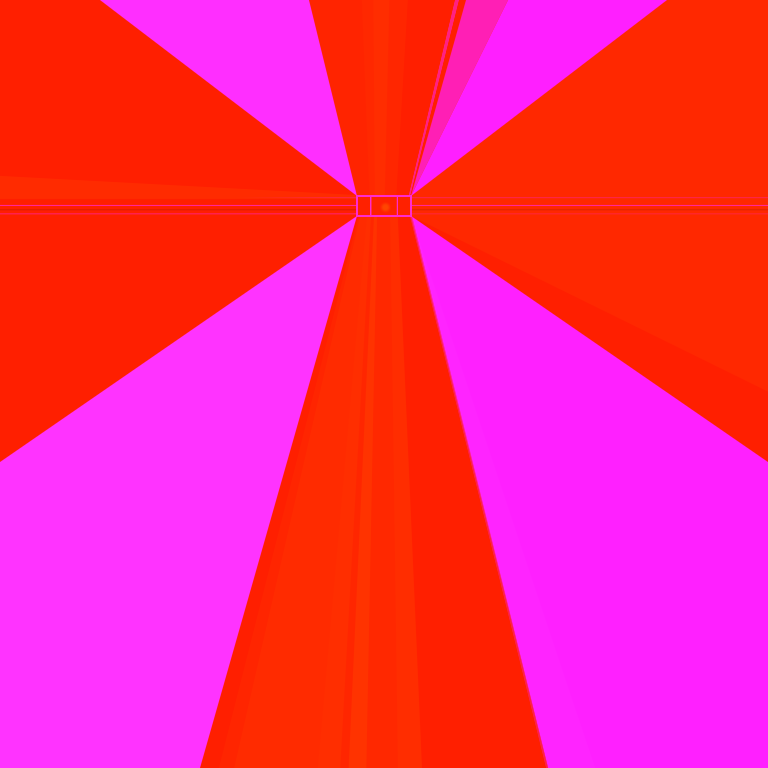
This background is drawn by a three.js fragment shader. Its source:

```glsl
varying vec2 vUv;

const float SOFT = 0.0009;

// 1 on the left side of the ray from a to b
float leftOf(vec2 p, vec2 a, vec2 b) {
  vec2 d = normalize(b - a);
  vec2 q = p - a;
  return smoothstep(-SOFT, SOFT, d.x * q.y - d.y * q.x);
}

// Sector at apex, counterclockwise from one ray to the other
float sector(vec2 p, vec2 apex, vec2 from, vec2 to) {
  return leftOf(p, apex, from) * (1.0 - leftOf(p, apex, to));
}

// 1 to the right of a line running from x = near to x = far
float past(float x, float near, float far, float t) {
  return smoothstep(-SOFT, SOFT, x - mix(near, far, t));
}

float hairline(float d, float halfWidth) {
  return 1.0 - smoothstep(halfWidth - 0.0006, halfWidth + 0.0006, abs(d));
}

// Green level of the striped lower fan
float lowerFan(float x, float t) {
  float g = mix(0.12, 0.145, past(x, 0.467, 0.285, t));
  g = mix(g, 0.17, past(x, 0.469, 0.305, t));
  g = mix(g, 0.18, past(x, 0.478, 0.414, t));
  g = mix(g, 0.15, past(x, 0.483, 0.443, t));
  g = mix(g, 0.20, past(x, 0.487, 0.454, t));
  g = mix(g, 0.155, past(x, 0.491, 0.477, t));
  g = mix(g, 0.175, past(x, 0.508, 0.518, t));
  return mix(g, 0.12, past(x, 0.518, 0.5495, t));
}

// Green level of the striped upper fan
float upperFan(float x, float t) {
  float g = mix(0.14, 0.155, past(x, 0.481, 0.471, t));
  g = mix(g, 0.175, past(x, 0.488, 0.486, t));
  g = mix(g, 0.15, past(x, 0.501, 0.507, t));
  return mix(g, 0.12, past(x, 0.516, 0.531, t));
}

void main() {
  vec2 p = vUv;
  vec2 boxMin = vec2(0.4648, 0.7188);
  vec2 boxMax = vec2(0.5352, 0.7448);
  vec2 topLeft = vec2(boxMin.x, boxMax.y);
  vec2 lowRight = vec2(boxMax.x, boxMin.y);
  float rightHalf = step(0.5, p.x);

  // Side fields
  float leftBand = (1.0 - leftOf(p, vec2(0.0, 0.771), vec2(0.465, 0.746)))
                 * smoothstep(0.740, 0.742, p.y);
  float rightGlow = leftOf(p, lowRight, vec2(1.0, 0.490));
  float green = mix(mix(0.12, 0.17, leftBand), mix(0.12, 0.155, rightGlow), rightHalf);
  vec3 color = vec3(1.0, green, 0.0);

  // Thin horizontal rays
  vec3 rayPink = vec3(1.0, 0.13, 0.55);
  float outer = mix(smoothstep(0.3, 0.46, p.x) * 0.5, 0.55, rightHalf);
  color = mix(color, rayPink, hairline(p.y - 0.7425, 0.0007) * outer);
  color = mix(color, vec3(1.0, 0.15, 0.75), hairline(p.y - 0.7325, 0.0008) * 0.8);
  color = mix(color, rayPink, hairline(p.y - 0.7215, 0.0007) * mix(0.75, 0.4, rightHalf));
  color.rg *= 1.0 - 0.1 * hairline(p.y - 0.727, 0.001);

  // Lower fan and its magenta sectors
  float down = (boxMin.y - p.y) / boxMin.y;
  if (down > 0.0) {
    float fan = past(p.x, boxMin.x, 0.2604, down) * (1.0 - past(p.x, boxMax.x, 0.7135, down));
    color = mix(color, vec3(1.0, lowerFan(p.x, down), 0.0), fan);
  }
  color = mix(color, vec3(1.0, 0.20, 1.0), sector(p, boxMin, vec2(0.0, 0.3984), vec2(0.2604, 0.0)));
  float lowMagenta = sector(p, lowRight, vec2(0.7135, 0.0), vec2(1.0, 0.3984));
  float lowTint = mix(0.14, 0.125, leftOf(p, lowRight, vec2(0.775, 0.0)));
  color = mix(color, vec3(1.0, lowTint, 1.0), lowMagenta);
  if (down > 0.0) {
    float rim = hairline(p.x - mix(0.5352, 0.7125, down), 0.0015);
    color = mix(color, vec3(1.0, 0.13, 0.45), rim * 0.6);
  }

  // Upper fan with slanted streaks
  float up = (p.y - boxMax.y) / (1.0 - boxMax.y);
  if (up > 0.0) {
    float fan = past(p.x, boxMin.x, 0.4023, up) * (1.0 - past(p.x, boxMax.x, 0.6068, up));
    color = mix(color, vec3(1.0, upperFan(p.x, up), 0.0), fan);
    float streak = hairline(p.x - mix(0.533, 0.595, up), mix(0.001, 0.0026, up));
    color = mix(color, vec3(1.0, 0.13, 0.6), streak * 0.85);
  }
  color = mix(color, vec3(1.0, 0.18, 1.0), sector(p, topLeft, vec2(0.4023, 1.0), vec2(0.1302, 1.0)));
  color = mix(color, vec3(1.0, 0.12, 0.71), sector(p, boxMax, vec2(0.6615, 1.0), vec2(0.6068, 1.0)));
  color = mix(color, vec3(1.0, 0.12, 1.0), sector(p, boxMax, vec2(0.8685, 1.0), vec2(0.6615, 1.0)));

  // Central box with dividers and a small warm spot
  vec2 offset = abs(p - 0.5 * (boxMin + boxMax)) - 0.5 * (boxMax - boxMin);
  float boxDist = max(offset.x, offset.y);
  float inside = 1.0 - smoothstep(-SOFT, SOFT, boxDist);
  vec3 boxRed = vec3(1.0, 0.13, 0.0);
  float spot = 1.0 - smoothstep(0.002, 0.008, length(p - vec2(0.502, 0.730)));
  color = mix(color, mix(boxRed, vec3(1.0, 0.27, 0.0), spot), inside);
  float dividers = max(hairline(p.x - 0.4827, 0.001), hairline(p.x - 0.5173, 0.0008));
  float frame = max(hairline(boxDist, 0.0013), dividers * inside);
  color = mix(color, vec3(1.0, 0.17, 0.9), frame * 0.9);

  gl_FragColor = vec4(color, 1.0);
}
```
